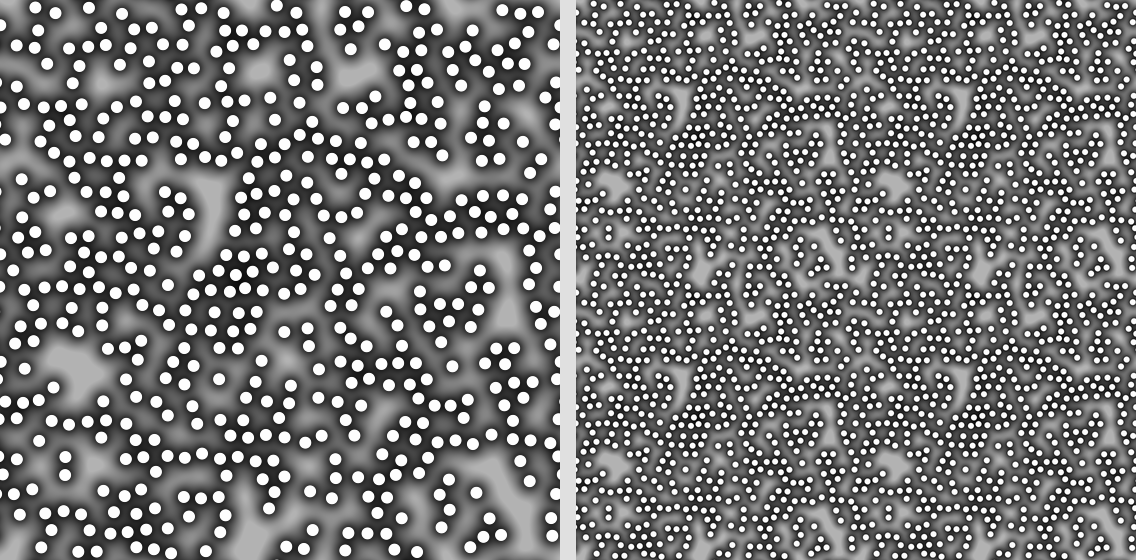
Left: one tile. Right: repeated 2 by 2.
Give the GLSL for this pattern, as a Shadertoy shader.

```glsl
const float GRID = 30.0;          // even, so the staggered rows wrap
const float DISC_RADIUS = 0.32;   // lengths below are in grid cells
const float JITTER = 0.58;
const float SPACING = 0.95;
const float DENSITY = 0.59;
const float FALLOFF = 3.5;
const vec3 WHITE = vec3(0.995);

// Three random values per cell, repeating every GRID cells
vec3 cellHash(vec2 cell) {
    vec2 wrapped = mod(cell, GRID) + 17.0;
    vec3 p = fract(wrapped.xyx * vec3(0.1031, 0.1030, 0.0973));
    p += dot(p, p.yxz + 33.33);
    return fract((p.xxy + p.yzz) * p.zyx);
}

bool isOccupied(vec3 random) {
    return random.z < DENSITY;
}

// Jittered point on a staggered grid
vec2 seedPoint(vec2 cell, vec3 random) {
    float stagger = 0.5 * mod(cell.y, 2.0) - 0.25;
    return cell + 0.5 + vec2(stagger, 0.0) + JITTER * (random.xy - 0.5);
}

// Push a seed away from neighbours that crowd it
vec2 relaxedPoint(vec2 cell, vec2 seed) {
    vec2 push = vec2(0.0);
    for (int y = -1; y <= 1; y++)
    for (int x = -1; x <= 1; x++) {
        if (x == 0 && y == 0) continue;
        vec2 other = cell + vec2(x, y);
        vec3 random = cellHash(other);
        if (!isOccupied(random)) continue;
        vec2 away = seed - seedPoint(other, random);
        float gap = max(length(away), 0.001);
        push += away / gap * 0.5 * max(SPACING - gap, 0.0);
    }
    return seed + push;
}

// x: distance to the nearest disc centre, y: summed shadow of nearby discs
vec2 discField(vec2 p) {
    vec2 home = floor(p);
    float nearest = 9.0;
    float shadow = 0.0;
    for (int y = -2; y <= 2; y++)
    for (int x = -2; x <= 2; x++) {
        vec2 cell = home + vec2(x, y);
        vec3 random = cellHash(cell);
        if (!isOccupied(random)) continue;
        float d = distance(p, relaxedPoint(cell, seedPoint(cell, random)));
        nearest = min(nearest, d);
        shadow += exp(-FALLOFF * d) * (1.0 - smoothstep(1.1, 1.75, d));
    }
    return vec2(nearest, shadow);
}

// Smooth distance from the shadow sum: dark in clusters, pale in voids
vec3 groundColor(float shadow) {
    float openness = -log(shadow + 0.04) / FALLOFF;
    return vec3(clamp(0.95 * openness - 0.08, 0.04, 0.7));
}

void mainImage(out vec4 fragColor, in vec2 fragCoord) {
    vec2 p = fragCoord / iResolution.xy * GRID;
    float pixel = GRID / iResolution.y;
    vec2 field = discField(p);
    float disc = 1.0 - smoothstep(-0.6 * pixel, 0.6 * pixel, field.x - DISC_RADIUS);
    fragColor = vec4(mix(groundColor(field.y), WHITE, disc), 1.0);
}
```
